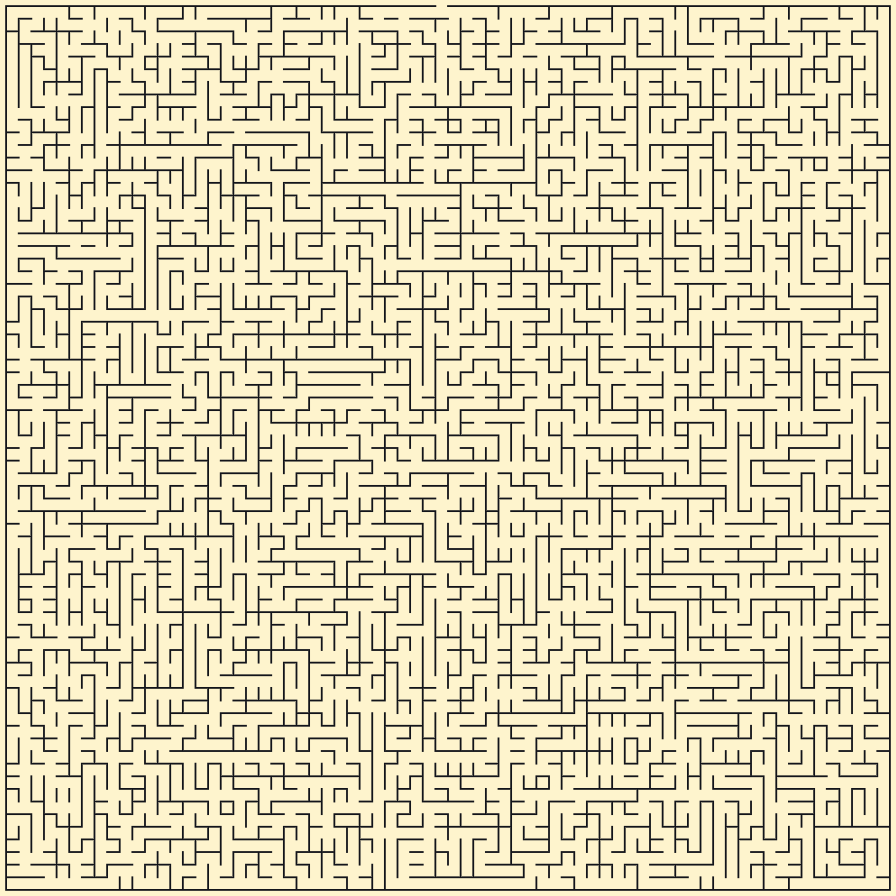
Write a WebGL 2 fragment shader that draws this pattern.

```glsl
#version 300 es
precision highp float;

#define CELLS 70.0
#define MARGIN 0.0068
#define WALL_WIDTH 0.143
#define RUN_LENGTH 5.0
#define RUN_CHANCE 0.13
#define GATE_COLUMN 34.0
#define LOOP_STEPS 8
#define PAPER vec3(0.995, 0.957, 0.805)
#define INK vec3(0.07, 0.077, 0.1)

uniform vec2 u_resolution;
out vec4 fragColor;

float hash(vec2 p, float seed) {
    return fract(sin(dot(p, vec2(127.1, 311.7)) + seed * 74.7) * 43758.5453);
}

bool onBorder(vec2 v) {
    return min(v.x, v.y) <= 0.0 || max(v.x, v.y) >= CELLS;
}

// One of the four grid directions, or none on the border
vec2 drawArrow(vec2 v, float attempt) {
    if (onBorder(v)) return vec2(0.0);
    if (attempt < 0.5) {
        // Some short stripes share one direction to form straight runs
        vec2 row = vec2(floor(v.x / RUN_LENGTH + hash(v.yy, 5.0)), v.y);
        float h = hash(row, 6.0);
        if (h < RUN_CHANCE) return vec2(h < 0.5 * RUN_CHANCE ? 1.0 : -1.0, 0.0);
        vec2 column = vec2(v.x, floor(v.y / RUN_LENGTH + hash(v.xx, 7.0)));
        h = hash(column, 8.0);
        if (h < RUN_CHANCE) return vec2(0.0, h < 0.5 * RUN_CHANCE ? 1.0 : -1.0);
    }
    float k = floor(4.0 * hash(v, attempt + 1.0));
    return k < 2.0 ? vec2(2.0 * k - 1.0, 0.0) : vec2(0.0, 2.0 * k - 5.0);
}

// Redraw arrows that run in a short closed loop
vec2 arrowOnce(vec2 v) {
    vec2 first = drawArrow(v, 0.0);
    vec2 p = v, step1 = first;
    for (int i = 0; i < LOOP_STEPS; i++) {
        if (step1 == vec2(0.0)) break;
        p += step1;
        if (p == v) return drawArrow(v, 1.0);
        step1 = drawArrow(p, 0.0);
    }
    return first;
}

// Second pass for loops left by the first
vec2 arrowTwice(vec2 v) {
    vec2 first = arrowOnce(v);
    vec2 p = v, step2 = first;
    for (int i = 0; i < LOOP_STEPS; i++) {
        if (step2 == vec2(0.0)) break;
        p += step2;
        if (p == v) return drawArrow(v, 2.0);
        step2 = arrowOnce(p);
    }
    return first;
}

bool hasWall(vec2 a, vec2 d) {
    vec2 b = a + d;
    if (min(b.x, b.y) < 0.0 || max(b.x, b.y) > CELLS) return false;
    if (onBorder(a) && onBorder(b)) {
        bool gate = a.y == CELLS && b.y == CELLS && min(a.x, b.x) == GATE_COLUMN;
        return !gate;
    }
    return arrowTwice(a) == d || arrowTwice(b) == -d;
}

// Share of a square pixel covered by a box
float boxCoverage(vec2 p, vec2 low, vec2 high, float pixel) {
    vec2 overlap = min(high, p + 0.5 * pixel) - max(low, p - 0.5 * pixel);
    overlap = clamp(overlap / pixel, 0.0, 1.0);
    return overlap.x * overlap.y;
}

void main() {
    float side = min(u_resolution.x, u_resolution.y);
    vec2 uv = (gl_FragCoord.xy - 0.5 * u_resolution) / side + 0.5;
    float scale = CELLS / (1.0 - 2.0 * MARGIN);
    vec2 grid = (uv - MARGIN) * scale;
    float pixel = scale / side;

    // The four possible walls at the nearest grid corner
    vec2 corner = clamp(floor(grid + 0.5), 0.0, CELLS);
    vec2 local = grid - corner;
    float ink = 0.0;
    for (int i = 0; i < 4; i++) {
        float sgn = i < 2 ? 1.0 : -1.0;
        vec2 d = i % 2 == 0 ? vec2(sgn, 0.0) : vec2(0.0, sgn);
        vec2 low = min(d, 0.0) - 0.5 * WALL_WIDTH;
        vec2 high = max(d, 0.0) + 0.5 * WALL_WIDTH;
        float cover = boxCoverage(local, low, high, pixel);
        if (cover > ink && hasWall(corner, d)) ink = cover;
    }

    fragColor = vec4(mix(PAPER, INK, ink), 1.0);
}
```
